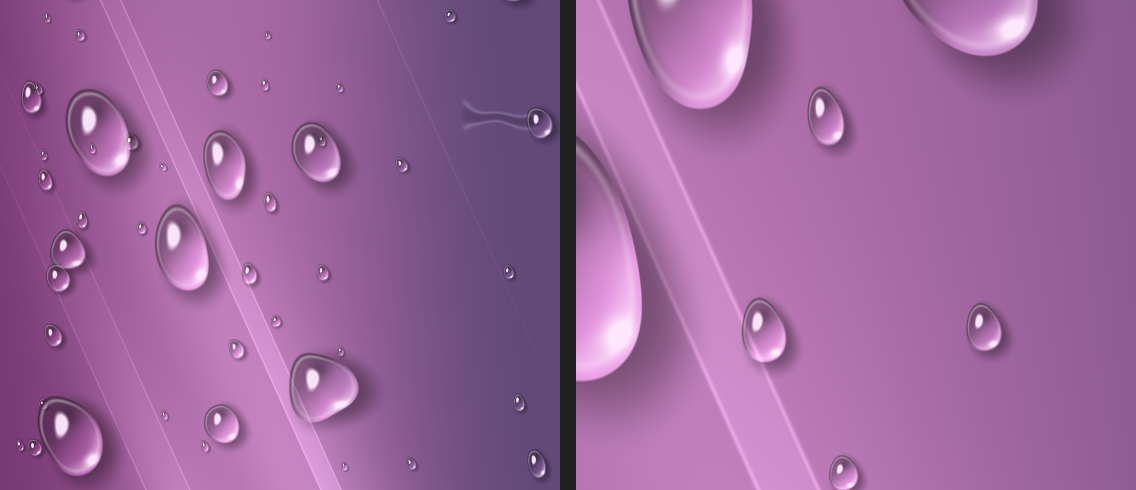
Left: the whole. Right: its middle third, enlarged.
This background is drawn by a Shadertoy shader. Its source:

```glsl
// Water drops on a violet pane crossed by slanted rays of light.
// A smooth gradient and thin beams form the pane; jittered grids of three sizes
// scatter tilted, wobbly ellipses, each with shadow, rim, lens shading and glints.

const vec3 LEFT_PLUM    = vec3(0.47, 0.22, 0.45);
const vec3 MID_ORCHID   = vec3(0.66, 0.41, 0.64);
const vec3 RIGHT_SLATE  = vec3(0.385, 0.285, 0.47);
const vec3 BEAM_TINT    = vec3(1.0, 0.92, 1.0);
const vec3 GLINT        = vec3(1.0, 0.92, 1.0);
const float BEAM_SLOPE  = 0.45;   // sideways run per unit of fall
const float LINE_WIDTH  = 0.0017;
const float SHADOW      = 0.36;
const vec2 LIT_SIDE     = vec2(0.45, -0.89);  // where light gathers in a drop

vec2 hash2(vec2 p) {
    vec3 h = fract(p.xyx * vec3(0.1031, 0.1030, 0.0973));
    h += dot(h, h.yzx + 33.33);
    return fract((h.xx + h.yz) * h.zy);
}

float spot(vec2 p, vec2 size) {
    p /= size;
    return exp(-dot(p, p));
}

float beamLine(float u, float at) {
    float d = (u - at) / max(LINE_WIDTH, 0.8 / iResolution.y);
    return exp(-d * d);
}

// Soft-edged band between two beam positions
float band(float u, float a, float b) {
    return smoothstep(a - 0.003, a + 0.003, u) * (1.0 - smoothstep(b - 0.005, b + 0.005, u));
}

vec3 pane(vec2 p) {
    float x = p.x + 0.08 * (p.y - 0.5);
    vec3 c = mix(LEFT_PLUM, MID_ORCHID, smoothstep(-0.08, 0.44, x));
    c = mix(c, RIGHT_SLATE, smoothstep(0.51, 1.09, x));

    float fall = 1.0 - p.y;
    float u = p.x - BEAM_SLOPE * fall;
    float glow = spot(vec2(u - 0.18, 0.0), vec2(0.15)) * mix(0.03, 0.13, fall);
    glow += spot(vec2(u + 0.09, 0.0), vec2(0.09)) * 0.09 * fall * fall;
    glow += band(u, 0.205, 0.246) * mix(0.025, 0.10, fall);
    glow += band(u, -0.152, -0.063) * 0.025 * fall;
    glow += (beamLine(u, 0.205) + beamLine(u, 0.246)) * 0.13;
    glow += (beamLine(u, -0.152) + beamLine(u, -0.063)) * 0.11 * fall;
    glow += beamLine(u, 0.77) * 0.06 * p.y;
    return c + glow * BEAM_TINT;
}

// Paints one drop: q is the offset from its centre, r its half width
vec3 drop(vec3 col, vec2 q, float r, float stretch, float wobble, vec2 seed) {
    if (length(q) > r * stretch * 2.4) return col;
    float tilt = mix(0.02, 0.42, seed.x);
    float c = cos(tilt), s = sin(tilt);
    vec2 l = vec2(c * q.x + s * q.y, c * q.y - s * q.x) / (r * vec2(1.0, stretch));
    l.x *= 1.0 + 0.16 * clamp(l.y, -1.0, 1.5);
    float a = atan(l.y, l.x + 1e-5);
    float outline = 1.0 + wobble * (sin(2.0 * a + 6.3 * seed.y) + 0.7 * sin(3.0 * a + 9.0 * seed.x));
    float d = length(l) / outline;
    float t = dot(l, LIT_SIDE) / outline;
    float soft = 1.0 / (iResolution.y * r);
    float inside = 1.0 - smoothstep(1.0 - soft, 1.0 + soft, d);

    // Soft shadow, then lens shading: dark above, bright below
    float shadowDist = length(l - vec2(0.28, -0.22)) / outline;
    vec3 ground = col * (1.0 - SHADOW * (1.0 - smoothstep(0.65, 1.45, shadowDist)));
    vec3 body = col * mix(0.74, 1.24, smoothstep(-0.55, 0.85, t));
    body *= 1.0 - 0.30 * smoothstep(0.72, 0.97, d) * (1.0 - smoothstep(-0.2, 0.7, t));
    body *= 1.0 - 0.22 * spot(l - vec2(0.2, 0.42), vec2(0.4, 0.28));

    // Thin rim, lower crescent and the two glints
    float ring = spot(vec2(d - 0.89, 0.0), vec2(0.045 + 0.25 * soft));
    float shine = ring * (0.42 - 0.2 * smoothstep(-0.8, 0.2, t));
    shine += 0.40 * spot(vec2(d - 0.80, 0.0), vec2(0.16)) * smoothstep(0.35, 0.95, t);
    vec2 g = l - vec2(-0.18, 0.28) - 0.12 * (seed - 0.5);
    g.x += (0.4 + 4.0 * wobble) * g.y * g.y - 0.3 * g.y;
    vec2 glintSize = mix(vec2(0.22, 0.26), vec2(0.3, 0.34), seed.y);
    shine += 0.95 * smoothstep(0.2, 0.65, spot(g, glintSize));
    shine += 0.85 * spot(l - LIT_SIDE * 0.84 * outline, vec2(0.22, 0.13));
    body = mix(body, GLINT, clamp(shine, 0.0, 0.96));
    return mix(ground, body, inside);
}

// Scatters drops over a jittered grid, thinning out to the right
vec3 scatter(vec3 col, vec2 p, float cell, float share, vec2 radii, float wobble, float salt) {
    vec2 home = floor(p / cell);
    for (int j = -1; j <= 1; j++)
    for (int i = -1; i <= 1; i++) {
        vec2 id = home + vec2(float(i), float(j));
        vec2 place = hash2(id + salt), kind = hash2(id + salt + 57.0), seed = hash2(id + salt + 113.0);
        vec2 centre = (id + 0.5 + 0.56 * (place - 0.5)) * cell;
        float chance = share * mix(1.0, 0.35, smoothstep(0.65, 1.1, centre.x));
        if (kind.x > chance) continue;
        float r = mix(radii.x, radii.y, kind.y * kind.y);
        float stretch = mix(1.2, 1.75, seed.y) - 2.2 * r;
        col = drop(col, p - centre, r, stretch, wobble * seed.x, seed);
    }
    return col;
}

// A torn, translucent trail that ends in a drop
vec3 smear(vec3 col, vec2 p) {
    vec2 q = p - vec2(0.95, 0.765);
    float along = clamp(q.x / 0.14, 0.0, 1.0);
    float width = 0.008 + 0.022 * pow(1.0 - along, 6.0) + 0.010 * along * along;
    float d = abs(q.y + 0.014 * along + 0.003 * sin(70.0 * q.x)) / width;
    float ends = smoothstep(-0.012, 0.004, q.x) * (1.0 - smoothstep(0.13, 0.16, q.x));
    col *= 1.0 - 0.12 * ends * (1.0 - smoothstep(0.5, 1.2, d));
    col += 0.13 * ends * spot(vec2(d - 0.8, 0.0), vec2(0.25));
    return drop(col, p - vec2(1.1, 0.75), 0.024, 1.4, 0.04, vec2(0.8, 0.3));
}

void mainImage(out vec4 fragColor, in vec2 fragCoord) {
    vec2 p = fragCoord / iResolution.y;
    vec3 col = pane(p);
    col = scatter(col, p, 0.125, 0.42, vec2(0.006, 0.012), 0.03, 11.0);
    col = scatter(col, p, 0.19, 0.42, vec2(0.013, 0.026), 0.05, 37.0);
    col = scatter(col, p, 0.28, 0.62, vec2(0.032, 0.066), 0.10, 71.0);
    fragColor = vec4(clamp(smear(col, p), 0.0, 1.0), 1.0);
}
```
